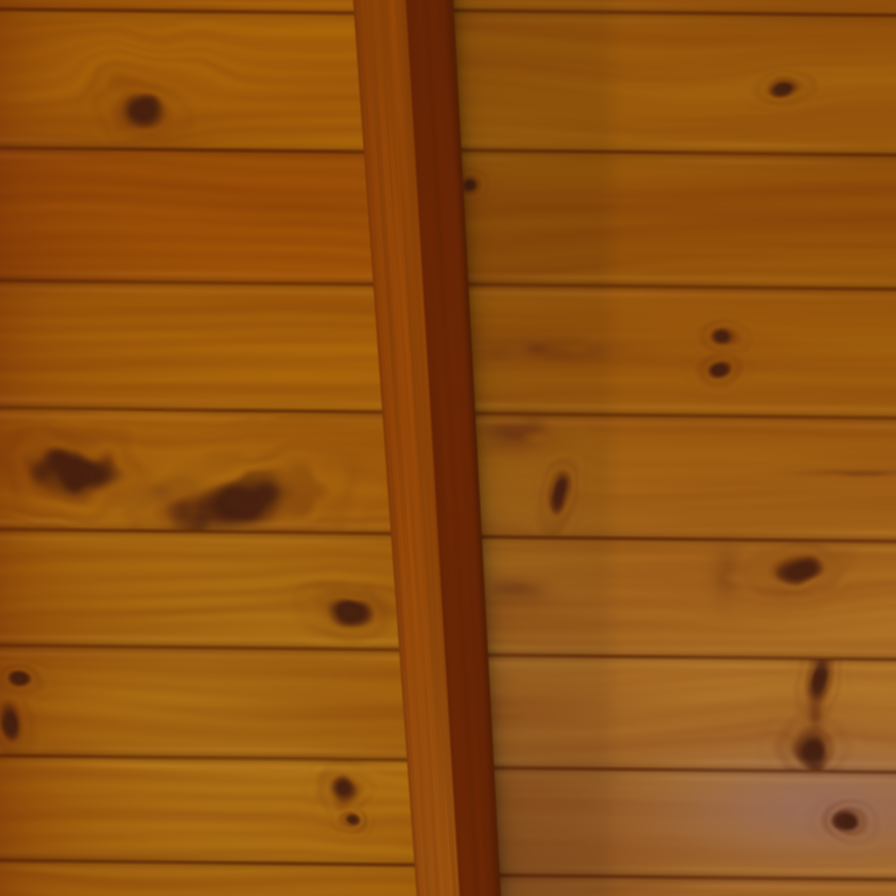
This texture is drawn by a WebGL 2 fragment shader. Its source:

```glsl
#version 300 es
precision highp float;
// Knotty pine boards split by a leaning timber beam, in warm indoor light.
// Rows follow a quadratic spacing law; stretched noise makes the grain,
// which bends around elliptical knots before the beam is laid on top.
uniform vec2 u_resolution;
out vec4 fragColor;

#define LEFT_ROWS vec3(.0104, .1576, .00313)  // first seam, spacing, shrink
#define RIGHT_ROWS vec3(.0117, .1588, .0030)
#define SEAM_SLOPE 0.011
#define SEAM_WIDTH 0.0024
#define GRAIN_CONTRAST 0.75
#define KNOT_BEND 0.75
#define HONEY vec3(.635, .365, .03)
#define PALE_PINE vec3(.68, .445, .085)
#define RUST vec3(.45, .17, .025)
#define SEAM_BROWN vec3(.36, .14, .03)
#define BEAM_FACE vec3(.565, .268, .025)
#define BEAM_SIDE vec3(.405, .145, .015)

// Knots: centre, radii; a negative first radius tilts the knot the other way
const vec4 LEFT_KNOTS[8] = vec4[8](
  vec4(.158, .124, .022, .017), vec4(.081, .526, .042, .023),
  vec4(.267, .560, -.060, .025), vec4(.388, .682, .022, .014),
  vec4(.383, .880, -.012, .013), vec4(.393, .915, .009, .007),
  vec4(.022, .757, .012, .008), vec4(.013, .806, -.010, .020));
const vec4 RIGHT_KNOTS[9] = vec4[9](
  vec4(.876, .099, -.015, .008), vec4(.806, .376, .012, .009),
  vec4(.802, .413, -.012, .009), vec4(.624, .553, .009, .021),
  vec4(.892, .637, -.023, .014), vec4(.913, .759, .010, .024),
  vec4(.904, .840, -.017, .019), vec4(.945, .917, .014, .010),
  vec4(.525, .206, .008, .008));

float hash(vec2 p) { return fract(sin(dot(p, vec2(127.1, 311.7))) * 43758.5); }

float noise(vec2 p) {
  vec2 i = floor(p), f = fract(p);
  f = f * f * (3.0 - 2.0 * f);
  return mix(mix(hash(i), hash(i + vec2(1, 0)), f.x),
             mix(hash(i + vec2(0, 1)), hash(i + vec2(1, 1)), f.x), f.y);
}

// Soft elliptical spot, 1 at the centre
float spot(vec2 p, vec2 centre, vec2 radius) {
  vec2 q = (p - centre) / radius;
  return exp(-dot(q, q));
}

// Continuous row number: whole values lie on the seams
float plankCoord(vec2 p, bool right) {
  vec3 rows = right ? RIGHT_ROWS : LEFT_ROWS;
  float y = p.y - SEAM_SLOPE * (p.x - (right ? 0.51 : 0.0)) - rows.x;
  return (rows.y - sqrt(max(rows.y * rows.y - 4.0 * rows.z * y, 0.0))) / (2.0 * rows.z);
}

// Bends the grain, darkens the core and stains the wood around one knot
void addKnot(vec2 p, vec4 knot, inout float bend, inout float core, inout float stain) {
  vec2 q = p - knot.xy;
  float a = knot.z > 0.0 ? 0.18 : -0.22;
  vec2 r = mat2(cos(a), -sin(a), sin(a), cos(a)) * q / vec2(abs(knot.z), knot.w);
  float d = length(r) + 0.5 * (noise(p * 50.0 + knot.xy * 60.0) - 0.5);
  bend -= q.y * KNOT_BEND * exp(-0.14 * d * d);
  core = max(core, smoothstep(1.3, 0.45, d));
  float ring = 0.5 + 0.5 * sin(d * 5.0 + 6.0 * noise(p * 24.0));
  stain = max(stain, exp(-0.5 * d * d) * 0.5 + ring * exp(-0.25 * d * d) * 0.5);
}

vec3 boards(vec2 p, bool right) {
  float n = plankCoord(p, right), row = floor(n), f = n - row;
  float seed = hash(vec2(row + 3.0, right ? 7.0 : 2.0));
  float bend = 0.0, core = 0.0, stain = 0.0;
  for (int i = 0; i < (right ? 9 : 8); i++) {
    vec4 knot = right ? RIGHT_KNOTS[i] : LEFT_KNOTS[min(i, 7)];
    if (floor(plankCoord(knot.xy, right)) == row) addKnot(p, knot, bend, core, stain);
  }
  // Grain: broad clouds, wavy bands and faint fibres
  float swirl = right ? 0.0 : spot(p, vec2(.15, .06), vec2(.10, .045));
  float g = p.y + bend + 0.03 * noise(vec2(p.x * 4.0 + seed * 40.0, p.y * 9.0))
          + swirl * 0.05 * noise(p * vec2(17.0, 24.0));
  float cloud = noise(vec2(p.x * 3.0 + seed * 70.0, g * 20.0));
  float broad = noise(vec2(p.x * 2.5 + seed * 50.0, g * 58.0));
  float fibre = noise(vec2(p.x * 7.0 + seed * 90.0, g * 150.0));
  float band = 0.5 + 0.5 * sin(g * 300.0 + 6.0 * noise(vec2(p.x * 3.0, g * 25.0)));
  float grain = cloud * 0.4 + broad * 0.35 + fibre * 0.13 + band * (right ? 0.05 : 0.14);
  // Light and tint over the wall
  vec3 col = mix(HONEY, PALE_PINE, 0.85 * spot(p, vec2(.27, .80), vec2(.26, .30)));
  if (right) {
    col = mix(vec3(.61, .355, .045), vec3(.635, .405, .14), smoothstep(.35, .85, p.y));
    col = mix(col, vec3(.50, .28, .12), 0.6 * spot(p, vec2(.6, 1.0), vec2(.16, .18)));
    col *= 1.0 - 0.07 * smoothstep(.70, .665, p.x);
  }
  col *= 0.98 + 0.07 * seed;
  if (row == 1.0) col *= right ? vec3(.95, .90, .85) : vec3(.93, .83, .7);
  col = mix(col, RUST, 0.45 * exp(-p.x / 0.06));
  col = mix(col, RUST, GRAIN_CONTRAST * (grain - 0.36));
  if (right) col = mix(col, vec3(.60, .43, .37), 0.85 * spot(p, vec2(.92, .90), vec2(.17, .06)));
  // Loose stains, a dark crack, then knots
  float smudge = right ? spot(p, vec2(.575, .482), vec2(.035, .018)) * 0.9
    + spot(p, vec2(.575, .66), vec2(.035, .015)) * 0.6 + spot(p, vec2(.6, .39), vec2(.08, .014)) * 0.6
    + spot(p, vec2(.96, .528), vec2(.06, .004)) * 0.6 + spot(p, vec2(.81, .64), vec2(.015, .03)) * 0.5
    + spot(p, vec2(.91, .80), vec2(.009, .04)) * 0.7
    : spot(p, vec2(.19, .555), vec2(.04, .02)) * 0.6;
  col = mix(col, vec3(.36, .15, .06), smudge * (0.3 + 0.6 * noise(p * vec2(45, 90))));
  col = mix(col, vec3(.40, .17, .035), min(stain, 1.0) * 0.7);
  col = mix(col, vec3(.25, .105, .055), core * 0.88);
  // Seams of uneven depth in a soft groove, with a pale lip
  vec3 rows = right ? RIGHT_ROWS : LEFT_ROWS;
  float size = rows.y - 2.0 * rows.z * n, gap = min(f, 1.0 - f) * size;
  float wear = noise(vec2(p.x * 6.0, floor(n + 0.5) * 5.0));
  col += vec3(.06, .055, .035) * spot(vec2(gap), vec2(.009), vec2(.006)) * wear;
  col *= 1.0 - 0.16 * exp(-gap / 0.006);
  return mix(col, SEAM_BROWN, (0.75 - 0.3 * wear) * smoothstep(SEAM_WIDTH * 1.8, 0.0, gap));
}

void main() {
  vec2 p = gl_FragCoord.xy / u_resolution;
  p.y = 1.0 - p.y;
  float soft = max(0.0018, 1.0 / u_resolution.x);
  // Beam edges lean to the right going down
  float left = mix(.394, .465, p.y), ridge = mix(.453, .513, p.y), edge = mix(.506, .559, p.y);
  vec3 col = boards(p, p.x > ridge);
  col *= 1.0 - 0.3 * exp(-max(p.x - edge, 0.0) / 0.01) * step(ridge, p.x);
  // Lit face with lengthwise grain, then the shaded side
  float u = (p.x - left) / (ridge - left), v = (p.x - ridge) / (edge - ridge);
  float lines = noise(vec2(u * 10.0, p.y * 3.0)) * 0.7 + noise(vec2(u * 26.0, p.y * 5.0)) * 0.3;
  vec3 face = mix(BEAM_FACE, vec3(.62, .34, .07), 0.6 * smoothstep(.45, 1.0, p.y));
  face *= 0.89 + 0.2 * lines;
  face = mix(face, RUST, 0.5 * exp(-max(u, 0.0) * 9.0) + 0.3 * smoothstep(.92, 1.0, u));
  vec3 side = BEAM_SIDE * (0.95 + 0.1 * noise(vec2(v * 7.0, p.y * 4.0)));
  side *= 1.0 - 0.18 * smoothstep(.75, 1.0, v);
  vec3 beam = mix(face, side, smoothstep(-soft, soft, p.x - ridge));
  float cover = smoothstep(-soft, soft, p.x - left) * smoothstep(soft, -soft, p.x - edge);
  fragColor = vec4(mix(col, beam, cover), 1.0);
}
```
